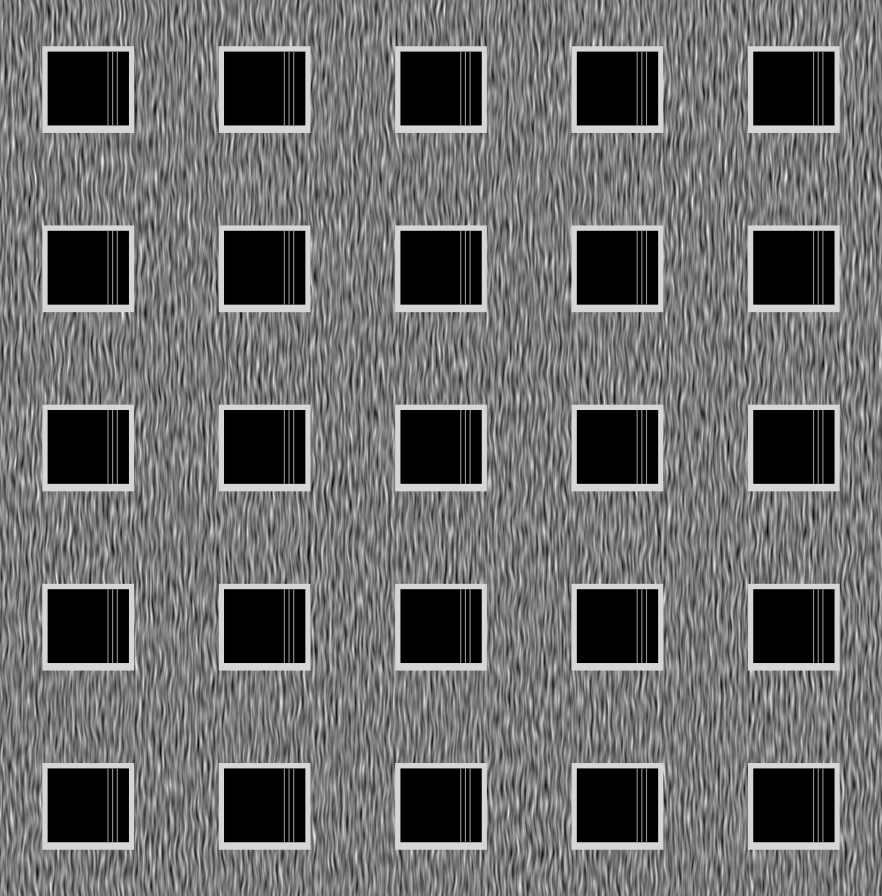
A Shadertoy shader for this pattern:

```glsl
#define REPEATS 5.0
#define FRAME_HALF vec2(0.260, 0.242)
#define PANE_LOW vec2(-0.230, -0.200)
#define PANE_HIGH vec2(0.231, 0.212)
#define LINE_START 0.112
#define LINE_STEP 0.0265
#define LINE_WIDTH 0.0062
#define GRAIN_CELLS vec2(250.0, 38.0)
#define GRAIN_CONTRAST 0.44
#define GROUND_GREY 0.48
#define FRAME_GREY 0.84
#define LINE_GREY 0.58

const float TAU = 6.2831853;

uint hash(uvec2 c, uint seed) {
    uint h = c.x * 1597334677u ^ c.y * 3812015801u ^ seed * 2654435769u;
    h = (h ^ (h >> 16)) * 2246822519u;
    h = (h ^ (h >> 13)) * 3266489917u;
    return h ^ (h >> 16);
}

// Projection of an offset onto the random gradient of a wrapped lattice point
float slope(vec2 cell, vec2 offset, vec2 period, uint seed) {
    uint h = hash(uvec2(mod(cell, period) + 0.5), seed);
    float angle = TAU * float(h & 65535u) / 65536.0;
    return dot(vec2(cos(angle), sin(angle)), offset);
}

// Gradient noise that repeats after a whole number of lattice cells
float noise(vec2 p, vec2 period, uint seed) {
    vec2 i = floor(p), f = p - i;
    vec2 w = f * f * f * (f * (f * 6.0 - 15.0) + 10.0);
    vec2 e = vec2(1.0, 0.0);
    return mix(
        mix(slope(i, f, period, seed), slope(i + e, f - e, period, seed), w.x),
        mix(slope(i + e.yx, f - e.yx, period, seed), slope(i + 1.0, f - 1.0, period, seed), w.x),
        w.y);
}

// Long upright fibres, bent a little and lit from one side
float fibres(vec2 uv) {
    vec2 bendCells = vec2(24.0, 30.0);
    vec2 p = uv;
    p.x += 0.0035 * noise(uv * bendCells, bendCells, 1u);
    vec2 fineCells = floor(GRAIN_CELLS * vec2(1.65, 1.4));
    float coarse = noise(p * GRAIN_CELLS, GRAIN_CELLS, 2u);
    float lit = noise((p + vec2(0.0022, 0.0)) * GRAIN_CELLS, GRAIN_CELLS, 2u);
    float fine = noise(p * fineCells, fineCells, 3u);
    return 0.75 * coarse - 0.45 * lit + 0.6 * fine;
}

// Share of a pixel of the given size that lies between low and high
float cover(float x, float low, float high, float size) {
    return clamp(min(high, x + 0.5 * size) - max(low, x - 0.5 * size), 0.0, size) / size;
}

float box(vec2 p, vec2 low, vec2 high, vec2 size) {
    return cover(p.x, low.x, high.x, size.x) * cover(p.y, low.y, high.y, size.y);
}

void mainImage(out vec4 fragColor, in vec2 fragCoord) {
    vec2 uv = fragCoord / iResolution.xy;
    vec2 pixel = REPEATS / iResolution.xy;
    vec2 p = fract(uv * REPEATS) - 0.5;

    // Brushed ground
    float grain = fibres(uv);
    float grey = GROUND_GREY + GRAIN_CONTRAST * grain + 0.25 * grain * abs(grain);
    grey += 0.03 * noise(uv * vec2(40.0, 16.0), vec2(40.0, 16.0), 4u);

    // Pale frame, heavier along its foot, around a black pane
    grey = mix(grey, FRAME_GREY, box(p, -FRAME_HALF, FRAME_HALF, pixel));
    float pane = box(p, PANE_LOW, PANE_HIGH, pixel);
    grey = mix(grey, 0.0, pane);

    // Thin upright lines on the right of the pane
    for (int i = 0; i < 3; i++) {
        float x = p.x - LINE_START - LINE_STEP * float(i);
        float line = cover(x, -0.5 * LINE_WIDTH, 0.5 * LINE_WIDTH, pixel.x);
        grey = mix(grey, LINE_GREY, line * pane);
    }

    fragColor = vec4(vec3(clamp(grey, 0.0, 1.0)), 1.0);
}
```
